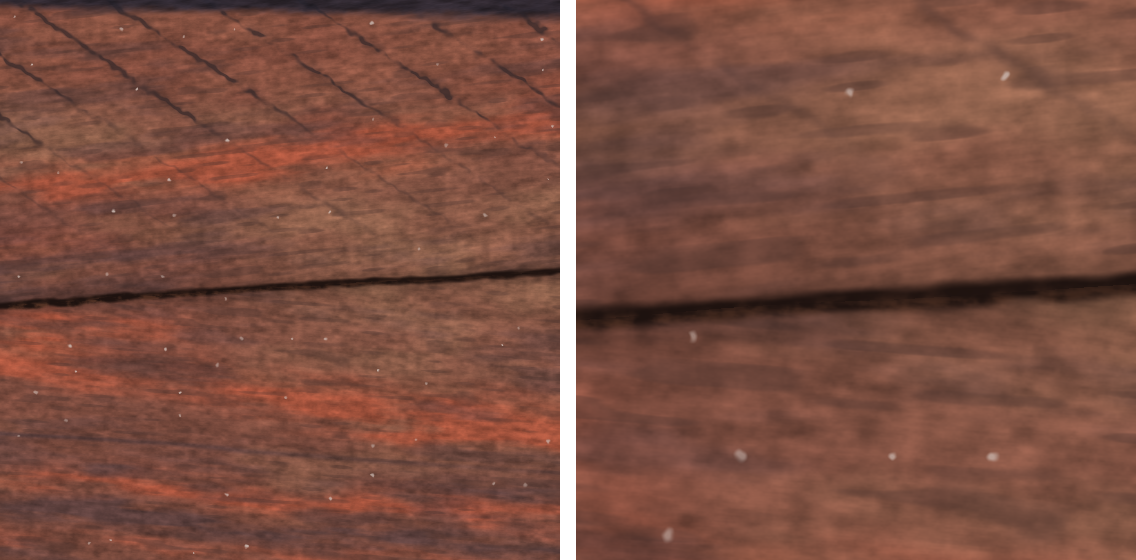
Left: the whole. Right: its middle third, enlarged.
Give the GLSL for this texture, as a three.js fragment shader.

```glsl
// Weathered red-brown timber: two planks meet at a dark, slightly tilted gap.
// Stretched noise makes the grain, soft ragged bands the red and plum streaks;
// repeated diagonal saw cuts and pale dust specks lie on top.
varying vec2 vUv;

float hash(vec2 p) {
  return fract(sin(dot(p, vec2(127.1, 311.7))) * 43758.5453);
}

float noise(vec2 p) {
  vec2 i = floor(p), f = fract(p);
  f = f * f * (3.0 - 2.0 * f);
  return mix(mix(hash(i), hash(i + vec2(1.0, 0.0)), f.x),
             mix(hash(i + vec2(0.0, 1.0)), hash(i + vec2(1.0, 1.0)), f.x), f.y);
}

float fbm(vec2 p) {
  float sum = 0.0, amp = 0.53;
  for (int i = 0; i < 4; i++) {
    sum += amp * noise(p);
    p = p * 2.03 + 17.3;
    amp *= 0.5;
  }
  return sum;
}

// Soft band of the given half width around a centre line
float band(float y, float centre, float width) {
  float d = (y - centre) / width;
  return exp(-d * d);
}

// Slanted, crumbling cuts that fade out towards the lower part of the plank
float sawCuts(vec2 uv) {
  float wobble = 0.024 * (fbm(uv * 14.0) - 0.5) + 0.013 * (noise(uv * 80.0) - 0.5);
  float s = (uv.x + (uv.y - 1.0) / 0.65 - 0.022 + wobble) / 0.172;
  float id = floor(s + 0.5);
  float d = abs(s - id) * 0.172 * 0.545;
  float reach = 0.69 + 0.13 * hash(vec2(id, 4.0));
  float fade = 0.25 * smoothstep(0.52, 0.65, uv.y) + 0.75 * smoothstep(reach - 0.05, reach + 0.08, uv.y);
  float crumble = smoothstep(0.25, 0.7, 0.5 * noise(uv * 24.0 + id) + 0.5 * noise(uv * 85.0));
  float fine = 1.0 - smoothstep(0.0, 0.003 + 0.005 * noise(uv * 33.0 + id), d);
  return (fine * (0.12 + 0.75 * crumble) + 0.3 * crumble * band(d, 0.0, 0.01)) * fade;
}

// Pale dust of uneven size and brightness, at most one grain in each cell
float dust(vec2 uv) {
  vec2 cell = floor(uv * 11.0);
  float pick = hash(cell + 5.1);
  vec2 centre = 0.1 + 0.8 * vec2(hash(cell + 1.7), hash(cell + 8.3));
  vec2 d = (fract(uv * 11.0) - centre) / 11.0;
  d += 0.003 * (vec2(noise(uv * 210.0), noise(uv * 210.0 + 40.0)) - 0.5);
  float radius = 0.0025 + 0.003 * hash(cell + 3.9);
  return step(pick, 0.45) * (0.45 + 1.1 * pick) * (1.0 - smoothstep(radius * 0.2, radius, length(d)));
}

void main() {
  vec2 uv = vUv;
  float gapY = uv.y - 0.455 - 0.062 * uv.x - 0.005 * (noise(vec2(uv.x * 9.0, 2.0)) - 0.5);
  float upper = step(0.0, gapY);

  // Grain runs up to the right above the gap and down to the right below it
  vec2 grain = vec2(uv.x, uv.y - mix(-0.07, 0.1, upper) * uv.x);
  float blotch = fbm(grain * vec2(4.0, 13.0) + 3.0);
  float streaks = fbm(grain * vec2(7.0, 42.0) + 9.0);
  float fibre = fbm(grain * vec2(30.0, 125.0));
  float mottle = fbm(uv * vec2(75.0, 90.0));
  float y = grain.y + 0.08 * (blotch - 0.5) + 0.03 * (streaks - 0.5);

  // Brown ground, leaning to tan on the right of the middle
  float tanShare = smoothstep(0.42, 0.72, blotch) * 0.5
    + 0.55 * smoothstep(0.3, 0.65, uv.x) * band(uv.y, 0.53, 0.17)
    + 0.45 * band(uv.y, 0.74, 0.07) * (1.0 - smoothstep(0.2, 0.45, uv.x));
  vec3 color = mix(vec3(0.485, 0.297, 0.245), vec3(0.56, 0.385, 0.3), clamp(tanShare, 0.0, 1.0));
  color = mix(color, vec3(0.545, 0.315, 0.25), 0.6 * upper * smoothstep(0.77, 0.87, uv.y));

  // Red heartwood streaks
  float redUpper = band(y, 0.655 + 0.05 * uv.x, 0.042) + 0.6 * band(y, 0.56, 0.03) * (1.0 - smoothstep(0.15, 0.35, uv.x));
  float redLower = band(y, 0.355 - 0.04 * uv.x, 0.042) * 0.85
    + band(y, 0.425, 0.025) * (1.0 - smoothstep(0.2, 0.42, uv.x))
    + band(y, 0.14, 0.027) + 0.6 * band(y, 0.295, 0.025) * smoothstep(0.3, 0.8, uv.x)
    + 0.6 * band(y, 0.035, 0.016);
  float ragged = smoothstep(0.28, 0.66, 0.5 * streaks + 0.25 * blotch + 0.25 * fbm(uv * vec2(9.0, 22.0)));
  float red = mix(redLower, redUpper, upper) * ragged;
  color = mix(color, vec3(0.655, 0.32, 0.23), clamp(red * 1.15, 0.0, 0.85));

  // Plum stains and narrow dark veins
  float plumUpper = (1.0 - smoothstep(0.2, 0.52, uv.x)) * band(y, 0.53, 0.075) * 0.75;
  float plumLower = band(y, 0.082, 0.025) + 0.5 * band(y, 0.195, 0.028) + 0.6 * band(y, 0.0, 0.018);
  float plum = mix(plumLower, plumUpper, upper) * smoothstep(0.25, 0.7, streaks);
  plum += 0.4 * smoothstep(0.53, 0.75, fbm(grain * vec2(5.0, 28.0) + 31.0));
  plum += 0.8 * (1.0 - upper) * band(grain.y + 0.012 * (blotch - 0.5), 0.226, 0.005) * (1.0 - 0.6 * uv.x);
  color = mix(color, vec3(0.32, 0.23, 0.23), clamp(plum, 0.0, 0.8));

  // Fine fibre, mottling and short dark checks
  color *= 1.0 + 0.36 * (fibre - 0.5) + 0.4 * (mottle - 0.5) + 0.2 * (streaks - 0.5);
  float checks = smoothstep(0.68, 0.87, noise(grain * vec2(18.0, 115.0) + 50.0));
  color = mix(color, vec3(0.28, 0.195, 0.18), 0.3 * checks);

  color = mix(color, vec3(0.225, 0.165, 0.165), clamp(upper * sawCuts(uv), 0.0, 0.8));

  // Gap between the planks: shaded lips, torn brown fibres towards the left
  color *= 1.0 - 0.22 * band(gapY, 0.0, 0.02);
  float gapWidth = 0.0085 - 0.002 * uv.x + 0.005 * (noise(uv * vec2(45.0, 90.0)) - 0.5);
  float gap = 1.0 - smoothstep(gapWidth - 0.005, gapWidth + 0.003, abs(gapY));
  float torn = smoothstep(0.4, 0.7, 0.5 * fibre + 0.5 * mottle) * (1.0 - 0.75 * uv.x);
  torn *= 1.0 - 0.7 * smoothstep(-0.003, 0.003, gapY);
  color = mix(color, mix(vec3(0.1, 0.06, 0.05), vec3(0.33, 0.2, 0.14), torn), gap * 0.93);

  // Blue-black shadow along the top edge, deeper to the right
  float edge = uv.y - 0.99 + 0.02 * uv.x + 0.016 * (streaks - 0.5) + 0.008 * (mottle - 0.5);
  color = mix(color, vec3(0.15, 0.14, 0.18) * (0.5 + fibre), 0.9 * smoothstep(-0.014, 0.012, edge));

  color = mix(color, vec3(0.8, 0.73, 0.7), clamp(dust(uv), 0.0, 0.9));
  gl_FragColor = vec4(color, 1.0);
}
```
